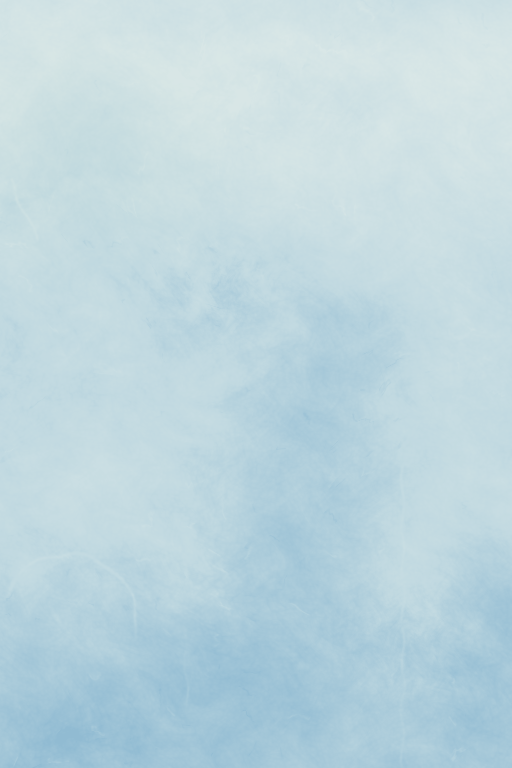
Give the GLSL for this texture, as a WebGL 1 fragment shader.

```glsl
precision highp float;
// Weathered plaster wash: a pale-to-blue vertical tone with soft stained patches,
// clouded by warped layered sines, grained by cellular noise and marked with
// broken hairline cracks and scattered scratches.
uniform vec2 u_resolution;

vec2 hash2(vec2 p) {
  return fract(sin(vec2(dot(p, vec2(127.1, 311.7)), dot(p, vec2(269.5, 183.3)))) * 4375.85);
}

// Layered, rotated and self-warped sines, roughly -1 to 1
float clouds(vec2 p) {
  float sum = 0.0, amp = 0.5;
  for (int i = 0; i < 6; i++) {
    p += 0.6 * sin(p.yx * 1.3 + float(i) * 1.7);
    sum += amp * sin(p.x) * sin(p.y + 0.8);
    p = mat2(1.5, 1.1, -1.1, 1.5) * p + 2.3;
    amp *= 0.66;
  }
  return sum;
}

// Distance to the nearest scattered cell point
float cells(vec2 p) {
  vec2 id = floor(p), f = fract(p);
  float nearest = 2.0;
  for (int j = -1; j <= 1; j++)
    for (int i = -1; i <= 1; i++) {
      vec2 g = vec2(float(i), float(j));
      nearest = min(nearest, length(g + hash2(id + g) - f));
    }
  return nearest;
}

float blob(vec2 p, vec2 center, vec2 radius) {
  vec2 d = (p - center) / radius;
  return exp(-dot(d, d));
}

// Soft line between two points
float stroke(vec2 p, vec2 a, vec2 b, float width) {
  vec2 d = b - a;
  float h = clamp(dot(p - a, d) / dot(d, d), 0.0, 1.0);
  float r = length(p - a - d * h) / width;
  return exp(-r * r);
}

// One short randomly placed scratch in each grid cell
float scratches(vec2 p, float scale) {
  vec2 q = p * scale, id = floor(q);
  vec2 h = hash2(id + 11.0), k = hash2(id + 73.0);
  float angle = 6.283 * k.x;
  vec2 along = vec2(cos(angle), sin(angle)) * (0.05 + 0.2 * k.y);
  vec2 mid = 0.35 + 0.3 * h;
  return stroke(fract(q), mid - along, mid + along, 0.04) * step(0.45, h.x);
}

void main() {
  vec2 uv = gl_FragCoord.xy / u_resolution;
  vec2 p = uv * vec2(1.0, 1.5);
  float depth = 1.0 - uv.y;
  vec2 drift = vec2(clouds(p * 7.0 + 3.0), clouds(p * 7.0 + 17.0));
  vec2 w = p + 0.05 * drift;

  // Vertical wash with a greyer top band
  float tone = 0.06 + 0.44 * smoothstep(0.08, 0.47, depth) + 0.27 * smoothstep(0.62, 1.0, depth);
  float band = 1.0 - smoothstep(0.0, 0.075, depth + 0.03 * drift.x);
  tone += 0.17 * band * smoothstep(0.0, 0.35, uv.x + 0.1);

  // Blue stains
  tone += 0.19 * blob(w, vec2(0.17, 1.23), vec2(0.16, 0.10));
  tone += 0.16 * blob(w, vec2(0.70, 1.29), vec2(0.10, 0.07));
  tone += 0.12 * blob(w, vec2(0.44, 0.96), vec2(0.11, 0.12));
  tone += 0.17 * blob(w, vec2(0.65, 0.83), vec2(0.15, 0.16));
  tone += 0.19 * blob(w, vec2(0.59, 0.52), vec2(0.17, 0.22));
  tone += 0.16 * blob(w, vec2(0.52, 0.22), vec2(0.18, 0.13));
  tone += 0.15 * blob(w, vec2(0.15, 0.08), vec2(0.27, 0.13));
  tone += 0.21 * blob(w, vec2(0.98, 0.25), vec2(0.13, 0.13));

  // Pale clearings
  tone -= 0.05 * blob(w, vec2(0.14, 0.54), vec2(0.25, 0.26));
  tone -= 0.11 * blob(w, vec2(0.88, 0.75), vec2(0.12, 0.30));
  tone -= 0.09 * blob(w, vec2(0.80, 0.36), vec2(0.10, 0.10));
  tone -= 0.08 * blob(w, vec2(0.42, 0.76), vec2(0.08, 0.08));
  tone -= 0.19 * blob(p + 0.01 * drift, vec2(0.395, 0.91), vec2(0.022, 0.026));

  // Brushed clouding and mineral grain
  float brushed = clouds(mat2(0.8, 0.6, -0.6, 0.8) * p * vec2(28.0, 50.0));
  tone += 0.085 * drift.x + 0.075 * clouds(p * vec2(16.0, 21.0) + 5.0) + 0.055 * brushed;
  tone += 0.07 * (cells(w * 42.0) - 0.5) * (0.6 + drift.y);
  tone += 0.05 * (cells(p * 120.0 + drift) - 0.5);

  // Rougher worn patches
  float worn = blob(p, vec2(0.43, 0.95), vec2(0.12, 0.11)) + 0.7 * blob(p, vec2(0.69, 1.27), vec2(0.07, 0.05));
  worn += 0.7 * blob(p, vec2(0.8, 0.25), vec2(0.2, 0.16)) + 0.5 * blob(p, vec2(0.1, 1.12), vec2(0.16, 0.1));
  tone += worn * (0.13 * clouds(p * vec2(60.0, 48.0) + 9.0) + 0.07 * (cells(w * 65.0) - 0.45));

  // Dark diagonal rubs
  tone += 0.035 * stroke(w, vec2(0.45, 0.70), vec2(0.66, 0.88), 0.011);
  tone += 0.06 * stroke(w, vec2(0.02, 1.12), vec2(0.26, 1.17), 0.013);

  // Pale hairline cracks, broken by the clouding
  vec2 c = p + 0.003 * sin(p.yx * 70.0) + 0.004 * drift;
  float crack = stroke(c, vec2(0.02, 1.15), vec2(0.075, 1.03), 0.003);
  crack += 0.7 * stroke(c, vec2(0.362, 0.26), vec2(0.368, 0.11), 0.003);
  crack += 0.5 * stroke(c, vec2(0.787, 0.60), vec2(0.785, 0.0), 0.003);
  vec2 arc = c - vec2(0.135, 0.285);
  float ring = (length(arc) - 0.133) / 0.0035;
  crack += 0.8 * exp(-ring * ring) * smoothstep(-0.02, 0.06, arc.y + 0.3 * arc.x);
  tone -= 0.15 * crack * (0.75 + 0.8 * brushed);
  tone -= 0.1 * scratches(w, 13.0) * smoothstep(-0.2, 0.4, drift.y);
  tone += 0.09 * scratches(w + 4.0, 17.0) * smoothstep(-0.1, 0.5, drift.x);

  // Tone to colour
  tone = clamp(tone, 0.0, 1.0);
  vec3 color = mix(vec3(0.85, 0.905, 0.905), vec3(0.755, 0.85, 0.88), min(tone * 2.0, 1.0));
  color = mix(color, vec3(0.57, 0.735, 0.825), max(tone * 2.0 - 1.0, 0.0));
  color -= vec3(0.012, 0.006, 0.012) * blob(w, vec2(0.15, 1.2), vec2(0.3, 0.2));
  gl_FragColor = vec4(color, 1.0);
}
```
